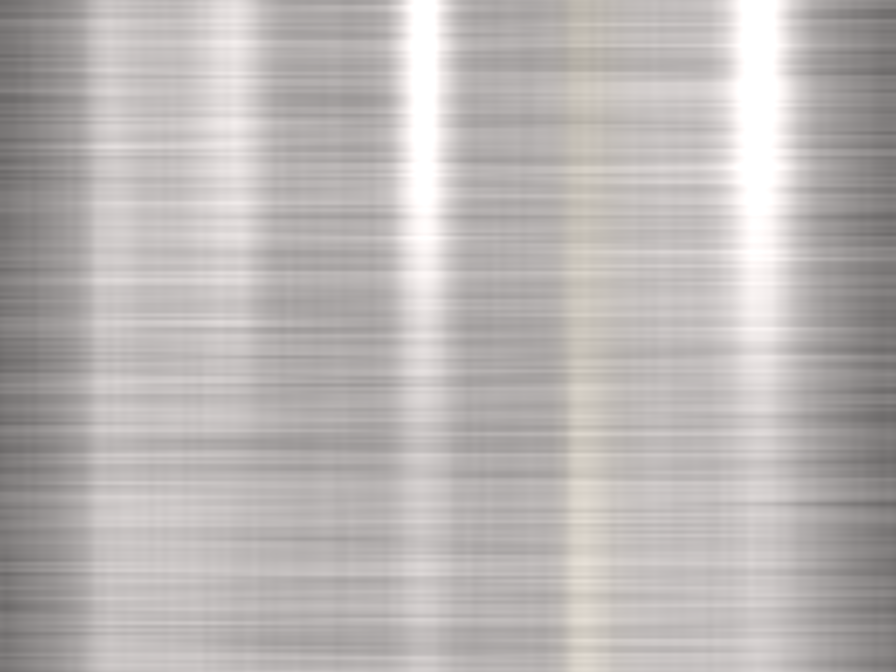
Give the GLSL for this texture, as a Shadertoy shader.

```glsl
// Brushed steel sheet: soft vertical reflections over a grey base that darkens
// at both sides, crossed by fine horizontal grain. Reflections are two-sided
// bell curves fading downward; grain is layered, stretched value noise.

const float BASE_GREY = 0.685;
const float EDGE_GREY = 0.45;
const float LEFT_FALLOFF = 0.14;
const float RIGHT_FALLOFF = 0.14;
const vec2 FADE_RANGE = vec2(0.15, 0.92);   // heights between dim and full glow
const vec3 STEEL_TINT = vec3(1.014, 0.991, 0.987);
const vec3 WARM_TINT = vec3(0.012, 0.008, -0.025);
const float CREASE_X = 0.645;
const float GRAIN_STRENGTH = 0.21;
const float THREAD_STRENGTH = 0.022;
const float THREAD_COUNT = 130.0;
const int GRAIN_LAYERS = 4;
const int BAND_COUNT = 7;

// Each band: centre, left width, right width
const vec3 BAND_SHAPE[BAND_COUNT] = vec3[](
    vec3(0.113, 0.016, 0.040), vec3(0.190, 0.080, 0.080),
    vec3(0.265, 0.045, 0.028), vec3(0.473, 0.030, 0.030),
    vec3(CREASE_X, 0.014, 0.035), vec3(0.740, 0.090, 0.090),
    vec3(0.847, 0.037, 0.039));

// Each band: brightness at the bottom, brightness at the top
const vec2 BAND_GLOW[BAND_COUNT] = vec2[](
    vec2(0.055, 0.110), vec2(0.065, 0.070),
    vec2(0.000, 0.190), vec2(0.085, 0.390),
    vec2(0.110, 0.035), vec2(0.070, 0.075),
    vec2(0.085, 0.390));

// Integer hash of a lattice cell, mapped to 0..1
float hash(ivec2 cell) {
    uint h = uint(cell.x) * 1597334673u ^ uint(cell.y) * 3812015801u;
    h = (h ^ (h >> 16)) * 2246822519u;
    h = (h ^ (h >> 13)) * 3266489917u;
    return float((h ^ (h >> 16)) >> 8) / 16777216.0;
}

// Noise along one row, shifted so that streak ends never line up
float rowNoise(float x, int row) {
    x += 17.0 * hash(ivec2(-7, row));
    int cell = int(floor(x));
    return mix(hash(ivec2(cell, row)), hash(ivec2(cell + 1, row)),
               smoothstep(0.0, 1.0, fract(x)));
}

float streakNoise(vec2 p) {
    int row = int(floor(p.y));
    return mix(rowNoise(p.x, row), rowNoise(p.x, row + 1),
               smoothstep(0.0, 1.0, fract(p.y)));
}

// Horizontal brushing, from broad bands to hairlines
float brushedGrain(vec2 uv) {
    float grain = 0.0;
    vec2 frequency = vec2(1.6, 24.0);
    float weight = 0.20;
    for (int i = 0; i < GRAIN_LAYERS; i++) {
        grain += weight * (streakNoise(uv * frequency + float(i) * 53.0) - 0.5);
        frequency *= vec2(1.45, 2.0);
        weight *= 1.25;
    }
    return grain;
}

float bell(float x, vec3 shape) {
    float d = x - shape.x;
    float t = d / (d < 0.0 ? shape.y : shape.z);
    return exp(-t * t);
}

// Reflected light before the grain is applied
float reflection(vec2 uv) {
    float sides = smoothstep(-0.03, LEFT_FALLOFF, uv.x)
                * smoothstep(-0.03, RIGHT_FALLOFF, 1.0 - uv.x);
    float light = mix(EDGE_GREY, BASE_GREY, sides);
    float fade = smoothstep(FADE_RANGE.x, FADE_RANGE.y, uv.y);
    for (int i = 0; i < BAND_COUNT; i++) {
        light += bell(uv.x, BAND_SHAPE[i])
               * mix(BAND_GLOW[i].x, BAND_GLOW[i].y, fade);
    }
    return light;
}

void mainImage(out vec4 fragColor, in vec2 fragCoord) {
    vec2 uv = fragCoord / iResolution.xy;
    float light = reflection(uv);

    // Grain sinks into the strongest highlights
    float grainMask = 1.0 - 0.6 * smoothstep(0.85, 1.05, light);
    light += GRAIN_STRENGTH * grainMask * brushedGrain(uv);

    // Faint vertical threads
    float thread = streakNoise(vec2(uv.y * 5.0, uv.x * THREAD_COUNT)) - 0.5;
    light += THREAD_STRENGTH * thread;

    // Slightly rosy steel, with a warm crease
    vec3 color = light * STEEL_TINT;
    color += WARM_TINT * bell(uv.x, vec3(CREASE_X, 0.020, 0.045));
    fragColor = vec4(clamp(color, 0.0, 1.0), 1.0);
}
```
